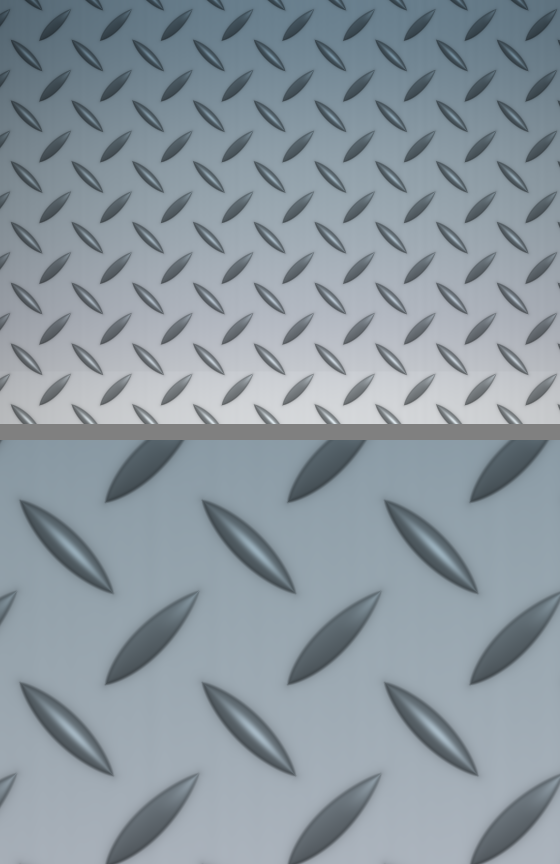
Top: the whole. Bottom: its middle third, enlarged.
Reproduce this texture procedurally as a Shadertoy shader.

```glsl
// Steel tread plate: a square grid of raised lens-shaped lugs leaning in two
// alternating diagonals, on a sheet shaded from dark blue-grey to pale silver.
// Lugs are analytic lenses in fract cells; gradient noise adds a faint brushing.

float hash(float n) {
    return fract(sin(n * 127.1) * 4375.85) * 2.0 - 1.0;
}

// One-dimensional gradient noise
float gradientNoise(float x) {
    float i = floor(x), f = x - i;
    float blend = f * f * f * (f * (f * 6.0 - 15.0) + 10.0);
    return mix(hash(i) * f, hash(i + 1.0) * (f - 1.0), blend);
}

// Sheet colour: vertical gradient, darker towards the sides
vec3 sheetColor(vec2 uv) {
    vec3 color = mix(vec3(0.79, 0.80, 0.81), vec3(0.69, 0.71, 0.745), smoothstep(0.0, 0.28, uv.y));
    color = mix(color, vec3(0.58, 0.635, 0.67), smoothstep(0.18, 0.58, uv.y));
    color = mix(color, vec3(0.40, 0.485, 0.54), smoothstep(0.48, 1.02, uv.y));
    color += 0.02 * (1.0 - smoothstep(0.122, 0.126, uv.y));
    float side = uv.x - 0.58;
    color *= 1.03 - (0.42 + 0.2 * uv.y) * side * side;
    return color + 0.012 * gradientNoise(uv.x * 110.0);
}

// Lug frame: x = position along (-1..1), y = position across (-1..1), z = edge distance
vec3 lugFrame(vec2 p, vec2 center, vec2 axis, float taper) {
    vec2 q = fract(p - center + 0.5) - 0.5;
    float along = dot(q, axis) / 0.36;
    float across = dot(q, vec2(-axis.y, axis.x));
    float width = 0.085 * pow(max(1.0 - along * along, 0.0), 0.85) * (1.0 - taper * along);
    float beyondTip = max(abs(along) - 1.0, 0.0) * 0.36;
    float edge = length(vec2(max(abs(across) - width, 0.0), beyondTip));
    edge += min(abs(across) - width, 0.0);
    return vec3(along, across / max(width, 0.004), edge);
}

// Soft contact shadow, then the lug itself with a darkened rim
vec3 addLug(vec3 color, vec3 sheet, vec3 lug, float tone, float blur) {
    color *= 1.0 - 0.16 * exp(-max(lug.z, 0.0) / 0.022);
    float rim = smoothstep(-0.028, 0.0, lug.z);
    vec3 metal = sheet * vec3(0.97, 1.0, 1.01) * tone * (1.0 - 0.16 * rim);
    return mix(color, metal, 1.0 - smoothstep(-blur, blur, lug.z));
}

void mainImage(out vec4 fragColor, in vec2 fragCoord) {
    vec2 uv = fragCoord / iResolution.xy;
    float cellsAcross = 9.216;
    vec2 p = fragCoord / iResolution.x * cellsAcross;
    float blur = max(cellsAcross / iResolution.x, 0.012);
    vec3 sheet = sheetColor(uv);
    vec3 color = sheet;

    // Rising lugs: dark body, lighter towards the upper tip
    vec3 rising = lugFrame(p, vec2(0.906, 0.566), vec2(0.7071), 0.12);
    float tipLight = smoothstep(0.1, 0.95, rising.x);
    float tone = 0.59 + 0.07 * rising.x + 0.07 * rising.y * (1.0 - tipLight);
    tone += 0.24 * tipLight * exp(-2.0 * pow(rising.y + 0.1, 2.0));
    color = addLug(color, sheet, rising, tone, blur);

    // Falling lugs: bright streak along the crest, dark lower-left flank
    vec3 falling = lugFrame(p, vec2(0.438, 0.066), vec2(0.7071, -0.7071), 0.0);
    float crest = exp(-9.0 * pow(falling.y - 0.12, 2.0));
    tone = 0.57 + 0.06 * falling.y;
    tone += 0.50 * crest * exp(-2.2 * pow(falling.x - 0.12, 2.0));
    color = addLug(color, sheet, falling, tone, blur);

    fragColor = vec4(clamp(color, 0.0, 1.0), 1.0);
}
```
